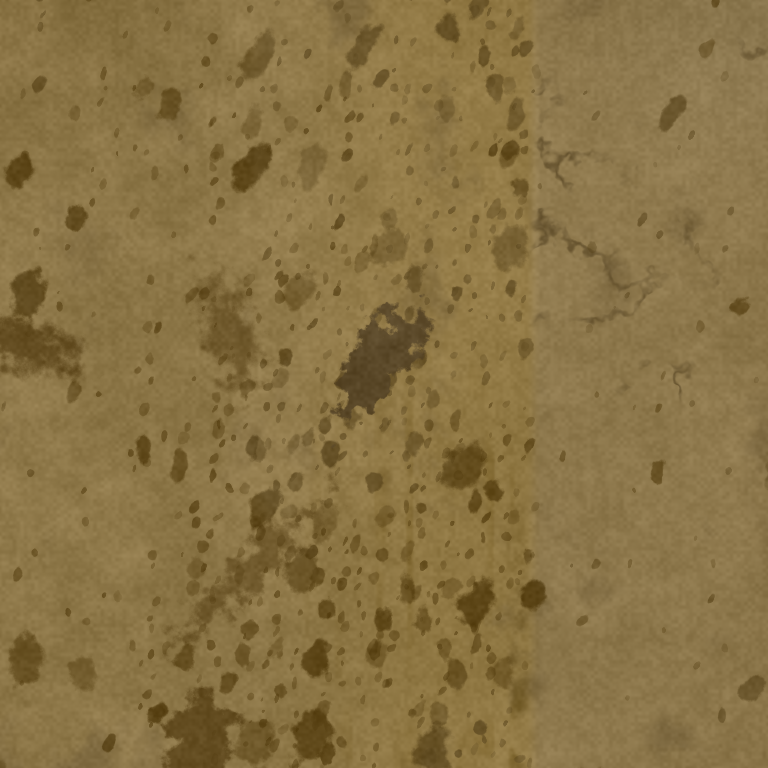
A Shadertoy shader for this texture:

```glsl
// Stained, weathered ochre plaster with flaked spots, grey scuffs and a vertical seam.

float hash(vec2 p) {
    return fract(sin(dot(p, vec2(127.1, 311.7))) * 43758.5453);
}

float noise(vec2 p) {
    vec2 i = floor(p), f = fract(p);
    f = f * f * (3.0 - 2.0 * f);
    return mix(mix(hash(i), hash(i + vec2(1, 0)), f.x),
               mix(hash(i + vec2(0, 1)), hash(i + vec2(1, 1)), f.x), f.y);
}

float fbm(vec2 p) {
    float sum = 0.0, amp = 0.5;
    for (int i = 0; i < 5; i++) {
        sum += amp * noise(p);
        p = mat2(1.6, 1.2, -1.2, 1.6) * p + 7.3;
        amp *= 0.5;
    }
    return sum;
}

// Soft ellipse whose long axis leans clockwise from vertical by the given angle
float blob(vec2 p, vec2 radii, float lean, float ragged, float soft) {
    vec2 axis = vec2(sin(lean), cos(lean));
    vec2 q = vec2(dot(p, vec2(axis.y, -axis.x)), dot(p, axis)) / radii;
    return 1.0 - smoothstep(1.0 - soft, 1.0 + soft, length(q) + ragged);
}

// Share of cells that carry a spot: dense in the middle band, sparse beyond the seam
float spotChance(vec2 p) {
    float band = smoothstep(0.08, 0.42, p.x) * (1.0 - smoothstep(0.67, 0.71, p.x));
    return 0.1 + band * mix(0.65, 0.42, smoothstep(0.3, 1.0, p.y));
}

// Jittered grid of ragged spots, each with its own size, lean and strength
float spots(vec2 p, float cells, float amount, float ragged, float seed) {
    float cover = 0.0;
    vec2 g = p * cells, home = floor(g);
    for (int j = -1; j <= 1; j++)
    for (int i = -1; i <= 1; i++) {
        vec2 id = home + vec2(i, j);
        vec2 key = id + seed;
        vec2 centre = id + 0.15 + 0.7 * vec2(hash(key), hash(key + 31.7));
        if (hash(key + 57.1) > amount * spotChance(centre / cells)) continue;
        float size = mix(0.12, 0.32, hash(key + 11.3));
        vec2 radii = size * vec2(mix(0.5, 0.95, hash(key + 83.9)), 1.15);
        float s = blob(g - centre, radii, 0.1 + 0.5 * hash(key + 5.9), ragged, 0.2);
        cover = max(cover, s * mix(0.4, 1.0, hash(key + 71.3)));
    }
    return cover;
}

void mainImage(out vec4 fragColor, in vec2 fragCoord) {
    vec2 p = fragCoord / iResolution.y;
    float cloud = fbm(p * 5.0 + 3.0);
    float mottle = fbm(p * 22.0 + 40.0);
    float rough = fbm(p * 60.0 + 9.0) - 0.5;
    vec2 warped = p + 0.012 * (vec2(fbm(p * 35.0), fbm(p * 35.0 + 50.0)) - 0.5);
    float right = smoothstep(0.685, 0.705, p.x);
    float band = smoothstep(0.3, 0.6, p.x) * (1.0 - right);

    // Plaster ground
    vec3 col = mix(vec3(0.535, 0.45, 0.265), vec3(0.605, 0.515, 0.33),
                   smoothstep(0.25, 0.7, 0.6 * cloud + 0.4 * mottle));
    col = mix(col, vec3(0.58, 0.475, 0.235), 0.4 * band);
    col = mix(col, vec3(0.54, 0.46, 0.305), 0.4 * right);
    col += 0.06 * vec3(0.8, 0.9, 1.1) * smoothstep(0.35, 0.0, length(p - 1.0));
    col -= 0.05 * smoothstep(0.45, 0.8, length(p - vec2(0.45, 0.4)));

    // Faint grey-brown smudges
    float smudge = smoothstep(0.52, 0.72, fbm(p * vec2(9.0, 7.0) + 21.0));
    col = mix(col, vec3(0.41, 0.335, 0.19), 0.5 * smudge * smoothstep(0.35, 0.65, mottle));

    // Vertical yellow-brown runs left of the seam
    float run = smoothstep(0.52, 0.8, noise(vec2(p.x * 75.0, p.y * 5.0)));
    run *= band * smoothstep(0.75, 0.3, p.y) * smoothstep(0.3, 0.6, mottle);
    col = mix(col, vec3(0.44, 0.34, 0.11), 0.4 * run);

    // Wiry dark cracks in patches on the right
    float vein = 1.0 - smoothstep(0.0, 0.045, abs(fbm(warped * 13.0 + 60.0) - 0.48));
    float veinPatch = smoothstep(0.46, 0.64, fbm(p * 8.0 + 12.0)) * smoothstep(0.12, 0.4, p.y);
    col = mix(col, vec3(0.34, 0.27, 0.14), 0.65 * right * vein * veinPatch * smoothstep(0.3, 0.6, mottle));

    // Seam
    float seam = smoothstep(0.008, 0.0, abs(p.x - 0.695 - 0.003 * noise(p * 9.0)));
    col += 0.02 * seam * smoothstep(0.4, 0.7, p.y);
    float seamDirt = smoothstep(0.02, 0.0, abs(p.x - 0.675)) * smoothstep(0.5, 0.1, p.y);
    col = mix(col, vec3(0.4, 0.31, 0.1), 0.65 * seamDirt * smoothstep(0.4, 0.65, mottle));

    // Flaked spots, large to fine
    vec3 flake = mix(vec3(0.33, 0.24, 0.06), vec3(0.37, 0.29, 0.13), smoothstep(0.4, 0.6, cloud));
    col = mix(col, flake, 0.9 * spots(warped, 11.0, 0.8, rough * 1.1, 3.0));
    col = mix(col, flake, 0.8 * spots(warped, 23.0, 0.75, rough * 1.5, 47.0));
    col = mix(col, flake, 0.65 * spots(warped, 48.0, 0.6, rough * 1.4, 91.0));

    // Broad stains: left edge, brown smear, bottom patch, diagonal scuff
    float stain = blob(warped - vec2(0.02, 0.55), vec2(0.028, 0.075), 1.75, rough * 2.0, 0.5);
    stain = max(stain, 0.7 * blob(warped - vec2(0.295, 0.57), vec2(0.03, 0.065), -0.3, rough * 2.0, 0.5));
    stain = max(stain, blob(warped - vec2(0.26, 0.03), vec2(0.042, 0.065), 0.2, rough * 1.5, 0.2));
    stain = max(stain, 0.7 * blob(warped - vec2(0.33, 0.26), vec2(0.02, 0.09), 0.8, rough * 3.0, 0.5));
    col = mix(col, vec3(0.36, 0.27, 0.1), 0.85 * stain);

    // Grey scar with a tapering tail
    vec2 scar = warped - vec2(0.49, 0.525);
    float taper = mix(0.016, 0.042, smoothstep(-0.1, 0.05, scar.y));
    float scarCover = blob(scar, vec2(taper, 0.085), 0.5, rough * 1.6, 0.12);
    col = mix(col, vec3(0.35, 0.28, 0.16) + 0.06 * (mottle - 0.5), 0.95 * scarCover);

    // Fine grain
    col += 0.05 * (noise(p * 210.0) - 0.5) + 0.05 * rough;
    fragColor = vec4(clamp(col, 0.0, 1.0), 1.0);
}
```
